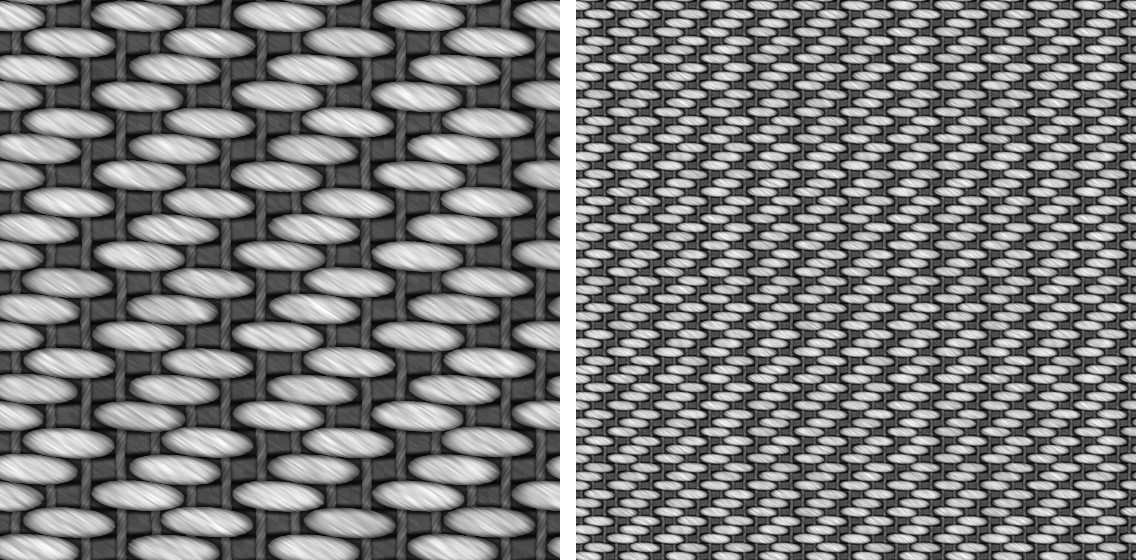
Left: one tile. Right: repeated 3 by 3.
A Shadertoy shader for this texture:

```glsl
// Grey twill weave: plump twisted weft floats over thin warp cords, 16 warps by 21 rows.

float hash(vec2 p) {
    return fract(sin(dot(p, vec2(127.1, 311.7))) * 43758.5453);
}

// Value noise whose lattice repeats after the given period
float noise(vec2 p, vec2 period) {
    vec2 i = floor(p), f = fract(p);
    f = f * f * (3.0 - 2.0 * f);
    vec2 a = mod(i, period), b = mod(i + 1.0, period);
    return mix(mix(hash(a), hash(vec2(b.x, a.y)), f.x),
               mix(hash(vec2(a.x, b.y)), hash(b), f.x), f.y);
}

// Streaks running down to the right, curving round a yarn of the given radius
float fibres(vec2 p, float radius, float seed) {
    float across = 0.8 * radius * asin(clamp(p.y / radius, -1.0, 1.0)) - 0.5 * p.x;
    float along = p.x + 0.5 * p.y;
    vec2 offset = vec2(211.0, 137.0) * seed;
    float fine = noise(vec2(across * 14.0, along * 1.3) + offset, vec2(997.0));
    float broad = noise(vec2(across * 5.5, along * 0.8) + offset.yx, vec2(997.0));
    return 0.6 * fine + 0.4 * broad - 0.5;
}

void mainImage(out vec4 fragColor, in vec2 fragCoord) {
    vec2 uv = fragCoord / iResolution.xy;
    // x counts warps, y counts rows downwards from the top
    vec2 p = vec2(uv.x * 16.0, (1.0 - uv.y) * 21.0);
    const float warpPitch = 1.3125; // warp spacing in row heights

    float weft = 0.03, yarn = 0.0, cover = 0.0, top = 0.0, nearest = -9.0;
    float row = floor(p.y - 0.1);
    for (int k = -1; k <= 1; k++) {
        float r = row + float(k);
        float x = p.x + 0.042 - mod(2.0 * r, 3.0);
        float id = floor(x / 4.0 + 0.5);
        vec2 cell = vec2(mod(id, 4.0), mod(r, 21.0));
        float seed = hash(cell + 3.7);
        vec2 q = vec2((x - 4.0 * id) * warpPitch, p.y - r - 0.6);

        // Dark weft passing beneath the warps
        vec2 g = vec2((mod(x, 4.0) - 2.0) * warpPitch, q.y);
        float round_ = 1.0 - pow(abs(g.y / 0.5), 2.0);
        float under = 0.06 + 0.25 * smoothstep(0.0, 0.75, round_);
        weft = max(weft, under * (1.0 + 0.4 * fibres(g, 0.5, seed + 1.0)));

        // Bright float, slightly tilted and individually displaced
        q += (vec2(hash(cell + 11.3), hash(cell + 23.9)) - 0.5) * vec2(0.12, 0.06);
        q.y -= 0.06 * q.x;
        float strand = fibres(q, 0.6, seed);
        float height = 1.0 - pow(abs(q.x / 1.8), 2.5) - pow(abs(q.y / 0.59), 2.0);
        height += 0.1 * strand;
        float shade = 0.24 + 0.53 * smoothstep(-0.05, 0.72, height);
        shade += 0.07 * smoothstep(0.5, 1.0, height) + 0.06 * (seed - 0.5);
        shade *= 1.0 + 0.42 * strand;
        yarn = mix(yarn, shade, smoothstep(0.0, 0.15, height - top));
        cover = max(cover, smoothstep(0.0, 0.15, height));
        top = max(top, height);
        nearest = max(nearest, height);
    }

    // Thin warp cords with an opposing twist
    float warp = floor(p.x + 0.042);
    float lane = mod(warp, 16.0);
    float wobble = noise(vec2(lane, p.y), vec2(16.0, 21.0)) - 0.5;
    float wx = (p.x - warp - 0.458) * warpPitch + 0.07 * wobble;
    float twist = p.y + 1.8 * wx;
    float ply = 0.5 + 0.5 * sin(6.2832 * (3.0 * twist + hash(vec2(lane, 5.0))));
    float grain = noise(vec2(lane, 12.0 * twist), vec2(16.0, 252.0));
    float width = 0.18 + 0.015 * ply;
    float cord = 0.2 + 0.23 * sqrt(max(0.0, 1.0 - pow(wx / width, 2.0)));
    cord *= 0.83 + 0.16 * ply + 0.2 * grain;

    // Occlusion beside the floats, then layering
    float open = smoothstep(0.05, -0.75, nearest);
    float base = weft * mix(0.4, 1.0, open);
    base *= 1.0 - 0.4 * smoothstep(0.34, 0.14, abs(wx));
    base = mix(base, cord * mix(0.6, 1.0, open), smoothstep(width + 0.025, width - 0.025, abs(wx)));
    float grey = mix(base, yarn, cover);
    fragColor = vec4(vec3(clamp(grey, 0.0, 1.0)), 1.0);
}
```
